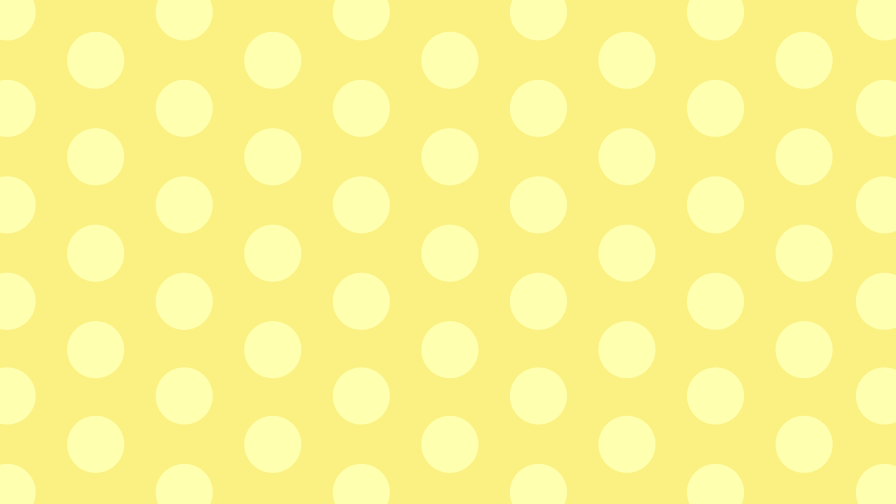
Give the GLSL for this pattern, as a Shadertoy shader.

```glsl
#define GROUND_COLOR vec3(0.98, 0.945, 0.51)
#define DOT_COLOR vec3(1.0, 1.0, 0.69)
#define DOT_RADIUS 0.0566
#define DOT_PITCH vec2(0.1757, 0.1914)
#define TILE_SIZE vec2(1.7407, 0.762)
#define FIRST_DOT vec2(0.0141, 0.0236)
#define ODD_COLUMN_DROP 0.0960

// Wraps to one tile, starting half a pitch before its first dot
float wrapTile(float position, float pitch, float tileSize) {
    return mod(position + 0.5 * pitch, tileSize) - 0.5 * pitch;
}

// Signed distance to the nearest dot; the tile seams are slightly narrower
float staggeredDots(vec2 p) {
    p -= FIRST_DOT;
    p.x = wrapTile(p.x, DOT_PITCH.x, TILE_SIZE.x);
    float column = floor(p.x / DOT_PITCH.x + 0.5);

    p.y -= ODD_COLUMN_DROP * mod(column, 2.0);
    p.y = wrapTile(p.y, DOT_PITCH.y, TILE_SIZE.y);
    float row = floor(p.y / DOT_PITCH.y + 0.5);

    return length(p - vec2(column, row) * DOT_PITCH) - DOT_RADIUS;
}

void mainImage(out vec4 fragColor, in vec2 fragCoord) {
    // Canvas heights, measured from the top left
    vec2 p = fragCoord / iResolution.y;
    p.y = 1.0 - p.y;

    // One-pixel edge smoothing
    float coverage = clamp(0.5 - staggeredDots(p) * iResolution.y, 0.0, 1.0);
    fragColor = vec4(mix(GROUND_COLOR, DOT_COLOR, coverage), 1.0);
}
```
